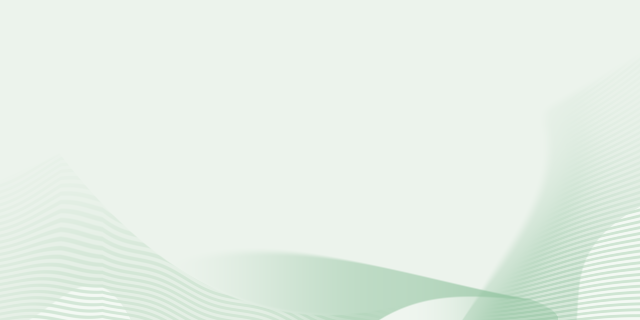
Reproduce this background procedurally as a WebGL 1 fragment shader.

```glsl
precision highp float;
// Pale green backdrop with translucent striped waves along the bottom and right.
uniform vec2 u_resolution;

const vec3 PAPER = vec3(0.925, 0.953, 0.925);
const vec3 WHITE = vec3(0.955, 0.976, 0.955);
const vec3 SAGE = vec3(0.76, 0.87, 0.78);
const vec3 LEAF = vec3(0.54, 0.75, 0.60);
const float LEFT_SPACING = 0.0195;  // stripe gap in canvas heights
const float FAN_SPACING = 0.0165;   // stripe gap in slope of the fan
const vec2 FAN_ORIGIN = vec2(0.85, -0.05);

// Smooth curve through four knots (k: positions, v: values).
float cubic(float t, vec4 k, vec4 v) {
  vec3 d1 = (v.yzw - v.xyz) / (k.yzw - k.xyz);
  vec2 d2 = (d1.yz - d1.xy) / (k.zw - k.xy);
  float d3 = (d2.y - d2.x) / (k.w - k.x);
  return v.x + (t - k.x) * (d1.x + (t - k.y) * (d2.x + (t - k.z) * d3));
}

// Coverage of the side where d is positive.
float fill(float d, float softness) {
  return smoothstep(-softness, softness, d);
}

float stripes(float phase) {
  return smoothstep(0.15, 0.85, 0.5 + 0.5 * cos(6.28318 * phase));
}

// Striped hill on the left, with a pale opening at its foot.
vec3 leftHill(vec3 col, vec2 p, float px) {
  float slope = cubic(p.x, vec4(0.1875, 0.40, 0.625, 1.04), vec4(0.518, 0.284, 0.12, 0.015));
  float crest = 0.432 + 0.46 * p.x;
  float body = fill(crest - p.y, 0.008) * fill(slope - p.y, px);
  body *= step(p.x, 0.1875) + step(0.1875, p.x) * (1.0 - smoothstep(1.0, 1.3, p.x));

  float rise = 0.46 * min(p.x, 0.19) * smoothstep(0.1, 0.5, p.y);
  float fall = 0.34 * max(p.x - 0.32, 0.0);
  float wave = 0.011 * sin(17.0 * p.x - 5.0 * p.y);
  float line = stripes((p.y - rise + fall - wave) / LEFT_SPACING);
  float density = mix(0.12, 0.62, 1.0 - smoothstep(0.08, 0.50, p.y));
  density *= mix(0.65, 1.0, smoothstep(0.0, 0.25, p.x));
  col = mix(col, SAGE, body * density * mix(0.30, 1.0, line));

  float top = cubic(clamp(p.x, 0.091, 0.409), vec4(0.091, 0.195, 0.326, 0.409),
                    vec4(0.0, 0.073, 0.099, 0.0));
  float opening = fill(top - p.y, px) * step(0.091, p.x) * step(p.x, 0.409);
  vec3 inside = mix(WHITE, SAGE, 0.65 * line);
  return mix(col, inside, opening);
}

// Smooth veil sweeping to the right, hollowed by a low arch.
vec3 veil(vec3 col, vec2 p, float px) {
  float top = cubic(p.x, vec4(0.52, 0.90, 1.302, 1.667), vec4(0.172, 0.209, 0.141, 0.0625));
  float nose = 0.075 * sqrt(clamp((1.745 - p.x) / 0.12, 0.0, 1.0));
  if (p.x > 1.62) top = min(top, nose);
  float base = cubic(min(p.x, 1.04), vec4(0.1875, 0.40, 0.625, 1.04),
                     vec4(0.518, 0.284, 0.12, 0.015));
  float softness = mix(0.018, px, smoothstep(0.7, 1.2, p.x));
  float body = fill(top - p.y, softness) * step(0.5, p.x) * step(p.x, 1.745);
  body *= mix(fill(p.y - base, 0.012), 1.0, smoothstep(0.75, 1.15, p.x));

  float arch = cubic(clamp(p.x, 1.185, 1.667), vec4(1.185, 1.302, 1.484, 1.667),
                     vec4(0.0, 0.052, 0.073, 0.062));
  float hollow = fill(arch - p.y, px) * step(1.185, p.x);
  float density = 0.50 * smoothstep(0.50, 1.25, p.x) + 0.18 * smoothstep(1.2, 1.65, p.x);
  float remaining = 0.55 * smoothstep(1.25, 1.65, p.x);
  vec3 light = mix(PAPER, WHITE, 0.4);
  col = mix(col, light, hollow * (1.0 - smoothstep(1.40, 1.50, p.x)));
  return mix(col, LEAF, body * density * mix(1.0, remaining, hollow));
}

// Tall fan of lines on the right, with a pale striped opening.
vec3 rightFan(vec3 col, vec2 p, float px) {
  float side = cubic(min(p.y, 0.609), vec4(0.0, 0.232, 0.40, 0.609),
                     vec4(1.445, 1.602, 1.688, 1.706));
  float crest = 0.665 + 0.56 * (p.x - 1.72);
  float edge = mix(px, 0.022, smoothstep(0.0, 0.2, p.y));
  float body = fill(p.x - side, edge) * fill(crest - p.y, 0.02);

  vec2 ray = p - FAN_ORIGIN;
  float bend = 0.008 * sin(9.0 * p.x + 4.0 * p.y);
  float line = stripes((ray.y / ray.x + bend) / FAN_SPACING);
  float density = mix(0.08, 0.52, 1.0 - smoothstep(0.05, 0.75, p.y));
  density *= mix(0.55, 1.0, smoothstep(0.0, 0.12, p.x - side));
  density *= 1.0 - 0.25 * smoothstep(1.75, 2.0, p.x);
  float lineContrast = 0.55 * smoothstep(0.03, 0.22, p.x - side);
  col = mix(col, LEAF, body * density * mix(1.0, line, lineContrast));

  float rim = cubic(min(p.y, 0.36), vec4(0.0, 0.167, 0.258, 0.354),
                    vec4(1.802, 1.823, 1.875, 2.0));
  float opening = fill(p.x - rim, px) * step(p.y, 0.36);
  vec3 inside = mix(WHITE, SAGE, 0.75 * line);
  return mix(col, inside, opening);
}

void main() {
  vec2 p = gl_FragCoord.xy / u_resolution * vec2(2.0, 1.0);
  float px = 1.2 / u_resolution.y;
  vec3 col = leftHill(PAPER, p, px);
  col = veil(col, p, px);
  col = rightFan(col, p, px);
  gl_FragColor = vec4(col, 1.0);
}
```
